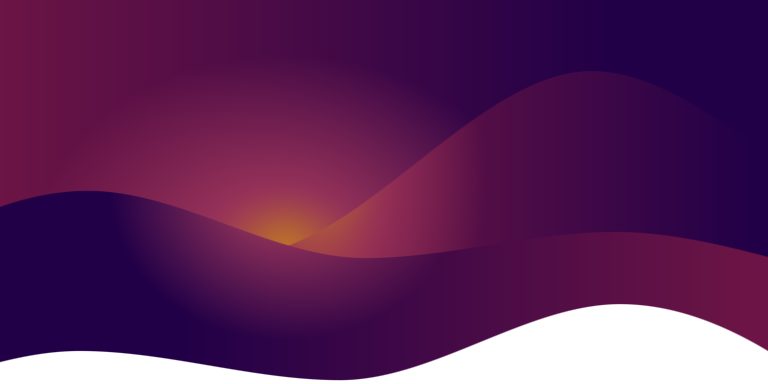
Give the GLSL for this background, as a Shadertoy shader.

```glsl
const vec3 INDIGO = vec3(0.133, 0.0, 0.278);
const vec3 WINE   = vec3(0.42, 0.08, 0.27);
const vec3 AMBER  = vec3(0.74, 0.43, 0.18);
const vec3 ROSE   = vec3(0.71, 0.26, 0.38);
const vec3 WHITE  = vec3(1.0);

// Cubic Hermite segment; each node holds x, height and slope
float hermite(float x, vec3 a, vec3 b) {
    float span = b.x - a.x;
    float t = clamp((x - a.x) / span, 0.0, 1.0);
    float s = 1.0 - t;
    float rise = mix(a.y, b.y, t * t * (3.0 - 2.0 * t));
    return rise + span * t * s * (a.z * s - b.z * t);
}

// Smooth crest line through five nodes
float crest(float x, vec3 nodes[5]) {
    float height = nodes[0].y;
    for (int i = 0; i < 4; i++) {
        if (x >= nodes[i].x) height = hermite(x, nodes[i], nodes[i + 1]);
    }
    return height;
}

// Antialiased coverage below a crest
float below(float y, float height) {
    float gap = height - y;
    float edge = 0.75 * fwidth(gap);
    return smoothstep(-edge, edge, gap);
}

vec3 ramp(float x, float start, float end, vec3 from, vec3 to) {
    return mix(from, to, clamp((x - start) / (end - start), 0.0, 1.0));
}

// Elliptical light with an amber core and a rose rim
vec3 addGlow(vec3 base, vec2 p, vec2 center, vec2 radii, float core) {
    float d = length((p - center) / radii);
    vec3 light = mix(AMBER, ROSE, smoothstep(0.0, core, d));
    return mix(base, light, clamp(1.0 - d, 0.0, 1.0));
}

void mainImage(out vec4 fragColor, in vec2 fragCoord) {
    vec2 p = fragCoord / iResolution.xy * vec2(2.0, 1.0);

    // Crest lines
    vec3 hillNodes[5] = vec3[5](
        vec3(0.0, 0.2, 0.0), vec3(0.5, 0.25, 0.2), vec3(0.742, 0.357, 0.35),
        vec3(1.542, 0.815, 0.0), vec3(2.0, 0.604, -0.65));
    vec3 waveNodes[5] = vec3[5](
        vec3(0.0, 0.461, 0.35), vec3(0.229, 0.503, 0.0), vec3(0.951, 0.328, 0.0),
        vec3(1.602, 0.396, 0.0), vec3(2.0, 0.331, -0.26));
    vec3 footNodes[5] = vec3[5](
        vec3(0.0, 0.057, 0.25), vec3(0.208, 0.086, 0.0), vec3(0.885, 0.01, 0.0),
        vec3(1.615, 0.208, 0.0), vec3(2.0, 0.086, -0.6));

    // Sky
    vec3 color = ramp(p.x, 0.0, 1.58, WINE, INDIGO);
    color = addGlow(color, p, vec2(0.742, 0.362), vec2(0.65, 0.495), 0.35);

    // Far hill
    vec3 hill = ramp(p.x, 0.91, 1.95, WINE, INDIGO);
    hill = addGlow(hill, p, vec2(0.82, 0.531), vec2(0.443, 0.677), 0.5);
    color = mix(color, hill, below(p.y, crest(p.x, hillNodes)));

    // Front wave
    vec3 wave = ramp(p.x, 0.48, 1.94, INDIGO, WINE);
    wave = addGlow(wave, p, vec2(0.742, 0.505), vec2(0.456, 0.39), 0.4);
    color = mix(color, wave, below(p.y, crest(p.x, waveNodes)));

    // White foot
    color = mix(color, WHITE, below(p.y, crest(p.x, footNodes)));
    fragColor = vec4(color, 1.0);
}
```
